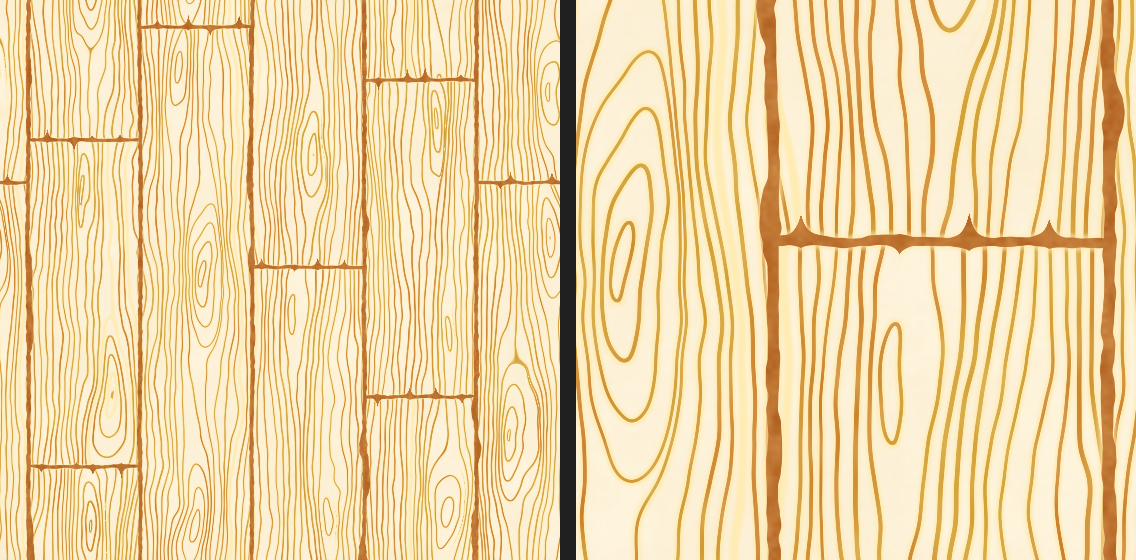
Left: the whole. Right: its middle third, enlarged.
This texture is drawn by a Shadertoy shader. Its source:

```glsl
#define PLANKS 5.0
#define FIRST_GAP 0.05
#define LINE_DENSITY 94.0
#define LINE_HALF_WIDTH 0.0011
#define GAP_HALF_WIDTH 0.0036
#define JOINT_HALF_WIDTH 0.0021
#define CREAM vec3(0.99, 0.945, 0.845)
#define HALO vec3(1.0, 0.92, 0.69)
#define GOLD vec3(0.82, 0.62, 0.20)
#define AMBER vec3(0.79, 0.49, 0.16)
#define GAP_BROWN vec3(0.74, 0.45, 0.19)

// Lower and upper end joint of each plank column; equal values mean one joint
const vec2 JOINTS[5] = vec2[5](vec2(0.167, 0.75), vec2(0.952), vec2(0.523),
                               vec2(0.292, 0.857), vec2(0.674));

float hash(vec2 p) {
    return fract(sin(dot(p, vec2(127.1, 311.7))) * 43758.5);
}

float noise(vec2 p) {
    vec2 i = floor(p), f = fract(p);
    f = f * f * (3.0 - 2.0 * f);
    return mix(mix(hash(i), hash(i + vec2(1, 0)), f.x),
               mix(hash(i + vec2(0, 1)), hash(i + 1.0), f.x), f.y);
}

// Grain height: its level lines part around knots and ring inside them
float grain(vec2 p, float seed) {
    vec2 shift = vec2(seed * 17.0, seed * 5.0);
    p.x += 0.024 * (noise(p * vec2(17, 6) + shift) - 0.5);
    p.x += 0.013 * (noise(p * vec2(48, 13) + shift + 40.0) - 0.5);
    p.x += 0.003 * (noise(p * vec2(60, 42) + shift + 90.0) - 0.5);
    for (float i = 0.0; i < 3.0; i++) {
        vec2 id = vec2(seed, i);
        vec2 center = vec2(mix(0.04, 0.16, hash(id + 3.1)),
                           (i + 0.2 + 0.6 * hash(id + 7.7)) / 3.0);
        float size = hash(id + 11.3);
        vec2 radii = mix(vec2(0.010, 0.06), vec2(0.036, 0.15), size);
        vec2 q = (p - center) / radii;
        float r = length(q);
        p.x = center.x + radii.x * (r < 1.0 ? 1.3 * (1.0 - r) : q.x * (1.0 - 1.0 / (r * r)));
    }
    return p.x * LINE_DENSITY;
}

// Signed distance to an end joint with splinters along it
float jointDistance(float x, float dy, float seed) {
    dy += 0.003 * (noise(vec2(x * 45.0, seed)) - 0.5);
    float rough = 0.0012 * noise(vec2(x * 190.0, seed + 4.0));
    vec2 reach = vec2(JOINT_HALF_WIDTH + rough);
    for (float i = 0.0; i < 4.0; i++) {
        vec2 id = vec2(seed, i);
        float at = (0.08 + 0.22 * i + 0.16 * hash(id)) / PLANKS;
        float spike = mix(0.004, 0.022, hash(id + 5.0)) * exp(-abs(x - at) / 0.0032);
        reach += hash(id + 9.0) < 0.65 ? vec2(spike, 0.15 * spike) : vec2(0.15 * spike, spike);
    }
    return max(dy - reach.x, -dy - reach.y);
}

// Signed distance to the uneven gap between plank columns
float gapDistance(vec2 uv) {
    float across = (uv.x - FIRST_GAP) * PLANKS;
    float edge = floor(across + 0.5);
    float seed = mod(edge, PLANKS) * 13.0;
    float x = (across - edge) / PLANKS + 0.003 * (noise(vec2(seed, uv.y * 9.0)) - 0.5);
    float side = x < 0.0 ? 30.0 : 60.0;
    float swell = smoothstep(0.68, 1.0, noise(vec2(seed + side, uv.y * 15.0)));
    float rough = noise(vec2(seed + side, uv.y * 130.0)) - 0.5;
    return abs(x) - GAP_HALF_WIDTH - 0.006 * swell - 0.002 * rough;
}

void mainImage(out vec4 fragColor, in vec2 fragCoord) {
    vec2 uv = fragCoord / iResolution.y;
    float px = 1.0 / iResolution.y;

    // Plank under this point
    float across = (uv.x - FIRST_GAP) * PLANKS;
    float column = mod(floor(across), PLANKS);
    vec2 joint = JOINTS[int(column)];
    vec2 p = vec2(fract(across) / PLANKS, fract(uv.y - joint.x));
    float seed = column * 2.0 + step(joint.y - joint.x, p.y) + 1.0;

    // Grain lines of even width
    float height = grain(p, seed);
    float e = 0.0004;
    vec2 slope = vec2(grain(p + vec2(e, 0), seed), grain(p + vec2(0, e), seed)) - height;
    float d = abs(fract(height) - 0.5) / max(length(slope) / e, 22.0);
    float lineId = hash(vec2(floor(height), seed));
    float width = LINE_HALF_WIDTH * mix(0.75, 1.3, lineId);
    float line = 1.0 - smoothstep(width - 0.5 * px, width + 0.5 * px, d);
    line *= step(0.08, lineId) * mix(0.75, 1.0, noise(uv * vec2(90, 50)));

    // Mottled cream, warm halo, then ink
    float mottle = noise(uv * 14.0) + 0.5 * noise(uv * 60.0) + 0.4 * noise(uv * 260.0);
    vec3 color = CREAM + 0.022 * (mottle - 0.95) * vec3(0.5, 1.0, 1.6);
    color = mix(color, HALO, 0.9 * (1.0 - smoothstep(0.001, 0.0042, d)));
    float warmth = smoothstep(0.3, 0.8, noise(p * vec2(35, 9) + seed * 9.0));
    color = mix(color, mix(GOLD, AMBER, warmth), line);

    // Gaps and end joints
    float gap = gapDistance(uv);
    for (int i = 0; i < 2; i++) {
        float dy = fract(uv.y - joint[i] + 0.5) - 0.5;
        gap = min(gap, jointDistance(p.x, dy, column * 3.0 + joint[i] * 10.0));
    }
    float wear = noise(uv * vec2(150, 60)) + 0.5 * noise(uv * 330.0) - 0.75;
    vec3 gapColor = GAP_BROWN + 0.13 * wear * vec3(0.7, 1.0, 0.9);
    color = mix(color, HALO, 0.6 * (1.0 - smoothstep(0.0, 0.004, gap)));
    color = mix(color, gapColor, 1.0 - smoothstep(-0.6 * px, 0.6 * px, gap));

    fragColor = vec4(color, 1.0);
}
```
